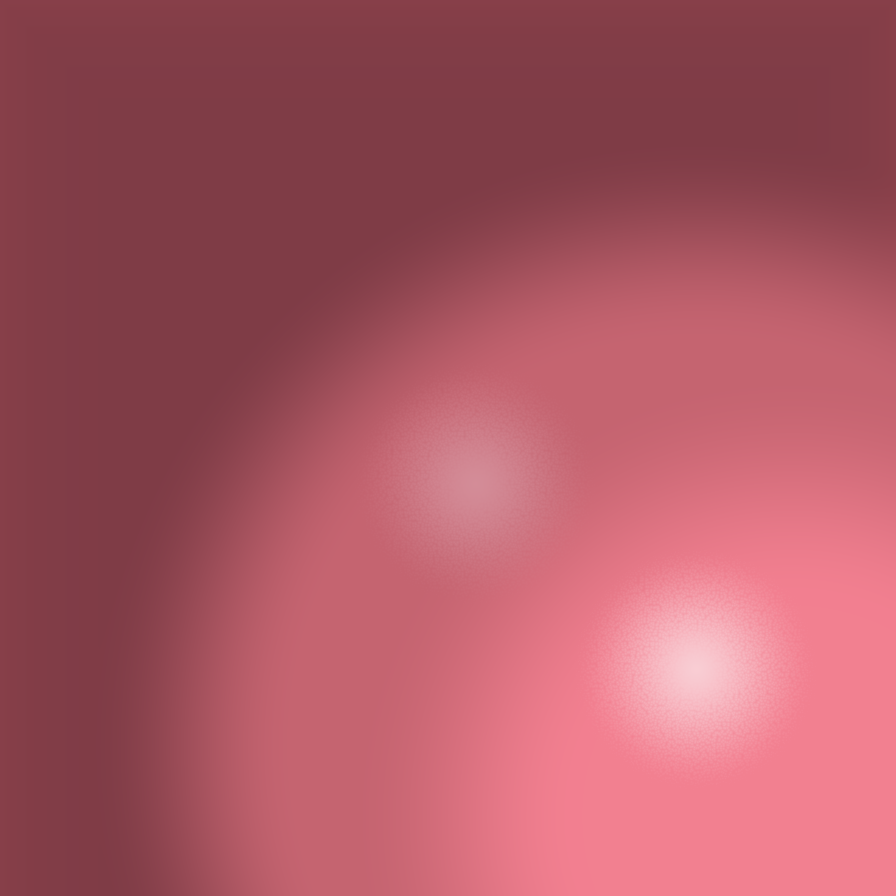
Write a Shadertoy shader that draws this background.

```glsl
const vec3 SHADOW_COLOR = vec3(0.497, 0.235, 0.275);
const vec3 BORDER_COLOR = vec3(0.540, 0.250, 0.288);
const vec3 ROSE_COLOR   = vec3(0.772, 0.392, 0.440);
const vec3 CORAL_COLOR  = vec3(0.950, 0.500, 0.565);
const vec3 DUSTY_COLOR  = vec3(0.830, 0.550, 0.595);
const vec3 BLUSH_COLOR  = vec3(0.975, 0.805, 0.830);

const vec2 DISC_CENTER  = vec2(0.781, 0.167);
const vec2 CORE_CENTER  = vec2(0.885, 0.089);
const vec2 DUSTY_CENTER = vec2(0.531, 0.460);
const vec2 BLUSH_CENTER = vec2(0.777, 0.253);

const float DISC_RADIUS   = 0.566;
const float DISC_SOFTNESS = 0.115;
const float CORE_RADIUS   = 0.365;
const float CORE_SOFTNESS = 0.130;
const float GLOW_RADIUS   = 0.128;
const float BORDER_WIDTH  = 0.045;
const float GRAIN_DENSITY = 320.0;
const float GRAIN_AMOUNT  = 0.22;

vec2 hash2(vec2 p) {
    vec3 q = fract(p.xyx * vec3(0.1031, 0.1030, 0.0973));
    q += dot(q, q.yzx + 33.33);
    return fract((q.xx + q.yz) * q.zy);
}

// Distance to the nearest scattered point
float cellularNoise(vec2 p) {
    vec2 cell = floor(p);
    vec2 local = fract(p);
    float nearest = 2.0;
    for (int y = -1; y <= 1; y++) {
        for (int x = -1; x <= 1; x++) {
            vec2 offset = vec2(x, y);
            vec2 toPoint = offset + hash2(cell + offset) - local;
            nearest = min(nearest, dot(toPoint, toPoint));
        }
    }
    return sqrt(nearest);
}

float softDisc(vec2 p, vec2 center, float radius, float softness) {
    float d = length(p - center) - radius;
    return 1.0 - smoothstep(-softness, softness, d);
}

// Pointed glow whose falloff is roughened by grain
float grainyGlow(vec2 p, vec2 center, float grain) {
    float t = length(p - center) / GLOW_RADIUS;
    t += grain * smoothstep(0.0, 0.5, t);
    t = clamp(t, 0.0, 1.0);
    return mix(1.0 - t, 1.0 - smoothstep(0.0, 1.0, t), 0.6);
}

void mainImage(out vec4 fragColor, in vec2 fragCoord) {
    vec2 uv = fragCoord / iResolution.xy;

    // Shadow field with faintly lifted left, right and top borders
    float borderDistance = min(min(uv.x, 1.0 - uv.x), 1.0 - uv.y);
    float border = exp(-borderDistance / BORDER_WIDTH);
    vec3 color = mix(SHADOW_COLOR, BORDER_COLOR, border * 0.8);

    // Large soft disc and its brighter core
    color = mix(color, ROSE_COLOR, softDisc(uv, DISC_CENTER, DISC_RADIUS, DISC_SOFTNESS));
    color = mix(color, CORAL_COLOR, softDisc(uv, CORE_CENTER, CORE_RADIUS, CORE_SOFTNESS));

    // Grainy highlights
    float grain = (cellularNoise(uv * GRAIN_DENSITY) - 0.48) * GRAIN_AMOUNT;
    color = mix(color, DUSTY_COLOR, grainyGlow(uv, DUSTY_CENTER, grain));
    color = mix(color, BLUSH_COLOR, grainyGlow(uv, BLUSH_CENTER, grain));

    fragColor = vec4(color, 1.0);
}
```
